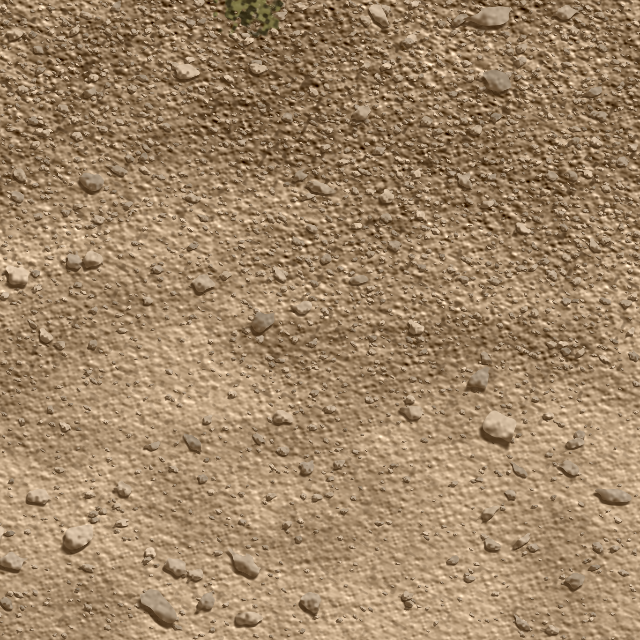
Write a three.js fragment shader that draws this texture.

```glsl
varying vec2 vUv;

const vec3 PALE_SOIL = vec3(0.75, 0.64, 0.51);
const vec3 DARK_SOIL = vec3(0.56, 0.455, 0.335);
const vec3 PALE_STONE = vec3(0.87, 0.775, 0.665);
const vec3 DULL_STONE = vec3(0.73, 0.645, 0.54);
const vec3 STONE_SHADE = vec3(0.43, 0.33, 0.22);
const vec3 SHADOW = vec3(0.25, 0.16, 0.065);
const vec3 LEAF_DARK = vec3(0.17, 0.15, 0.06);
const vec3 LEAF_PALE = vec3(0.50, 0.48, 0.27);
const vec2 LIGHT = vec2(0.45, 0.89);
const vec2 TUFT_CENTRE = vec2(0.39, 0.985);
const vec2 TUFT_SIZE = vec2(0.05, 0.035);
const mat2 TURN = mat2(0.88, 0.47, -0.47, 0.88);
const float EDGE = 0.0013;
const float SHADOW_LENGTH = 0.55;
const float SHADOW_STRENGTH = 0.85;
const float GRAIN_SMOOTH = 0.24;
const float GRAIN_ROUGH = 0.42;

float hash(vec2 p) {
  return fract(sin(dot(p, vec2(127.1, 311.7))) * 43758.5453);
}

vec2 hash2(vec2 p) {
  return vec2(hash(p), hash(p + 41.3));
}

float noise(vec2 p) {
  vec2 cell = floor(p);
  vec2 f = fract(p);
  f = f * f * (3.0 - 2.0 * f);
  float low = mix(hash(cell), hash(cell + vec2(1.0, 0.0)), f.x);
  float high = mix(hash(cell + vec2(0.0, 1.0)), hash(cell + 1.0), f.x);
  return mix(low, high, f.y);
}

float fbm(vec2 p) {
  float sum = 0.0;
  float weight = 0.5;
  for (int i = 0; i < 4; i++) {
    sum += weight * noise(p);
    p = TURN * p * 2.03 + 17.7;
    weight *= 0.5;
  }
  return sum / 0.9375;
}

// Slope of turned noise towards the light
float relief(vec2 p) {
  return noise(TURN * p) - noise(TURN * (p + LIGHT * 0.8));
}

// Distance ratio to a rough, rotated ellipse: 1 on the outline
float stoneShape(vec2 q, vec2 radii, float angle, float seed) {
  float c = cos(angle);
  float s = sin(angle);
  vec2 d = vec2(c * q.x + s * q.y, c * q.y - s * q.x) / radii;
  return length(d) * (0.66 + 0.7 * noise(d * 1.5 + seed * 50.0));
}

// One jittered grid of lit stones with their shadows
void addStones(inout vec3 color, vec2 p, float cells, float density, float seed) {
  vec2 g = p * cells;
  for (int j = 1; j >= -1; j--) {
    for (int i = -1; i <= 1; i++) {
      vec2 cell = floor(g) + vec2(float(i), float(j));
      vec2 key = cell + seed * 13.7;
      if (hash(key + 5.1) > density) continue;
      float pick = hash(key + 9.4);
      float size = mix(0.2, 0.42, pick * pick);
      vec2 radii = size * vec2(1.0, mix(0.4, 0.8, hash(key + 2.6)));
      float angle = (hash(key + 7.9) - 0.6) * 1.5;
      vec2 q = g - cell - 0.2 - 0.6 * hash2(key);
      float soft = min(EDGE * cells / size, 0.45);

      vec2 shadowPoint = q + LIGHT * radii.y * SHADOW_LENGTH;
      float shadowShape = stoneShape(shadowPoint, radii, angle, pick);
      float shade = 1.0 - smoothstep(0.9 - soft, 1.1 + soft, shadowShape);
      color = mix(color, SHADOW, shade * SHADOW_STRENGTH);

      float body = stoneShape(q, radii, angle, pick);
      float facing = dot(q / radii.y, LIGHT) + 1.2 * (noise(q / size * 3.0 + key) - 0.5);
      vec3 face = mix(PALE_STONE, DULL_STONE, hash(key + 3.3));
      face *= mix(0.82, 1.04, hash(key + 6.2));
      vec3 stone = mix(STONE_SHADE, face, smoothstep(-0.8, 0.2, facing));
      stone += 0.12 * relief(p * 190.0);
      color = mix(color, stone, 1.0 - smoothstep(1.0 - soft, 1.0 + soft, body));
    }
  }
}

void main() {
  vec2 p = vUv;
  float patches = fbm(p * vec2(4.0, 6.0) + 3.0);
  float gravel = smoothstep(0.2, 0.9, p.y + 0.7 * (patches - 0.5));

  // Soil: broad patches, fine lit grain and dark pits
  float tone = 0.8 - 0.6 * gravel + 1.7 * (fbm(p * vec2(7.0, 13.0) + 8.0) - 0.5);
  vec3 color = mix(DARK_SOIL, PALE_SOIL, clamp(tone, -0.2, 1.1));
  float grain = relief(p * vec2(115.0, 150.0)) + 0.8 * relief(p * vec2(220.0, 260.0) + 31.0);
  color += grain * mix(GRAIN_SMOOTH, GRAIN_ROUGH, gravel);
  float pits = smoothstep(0.66, 0.95, noise(TURN * p * vec2(115.0, 150.0) + 60.0));
  color = mix(color, SHADOW, pits * mix(0.25, 0.7, gravel));

  // Stones from grit to rocks, crowding towards the top
  addStones(color, p, 86.0, mix(0.16, 0.66, gravel), 1.0);
  addStones(color, p, 46.0, mix(0.12, 0.46, gravel), 2.0);
  addStones(color, p, 24.0, mix(0.11, 0.20, gravel), 3.0);
  addStones(color, p, 11.0, 0.10, 4.0);

  // Small leafy tuft at the upper edge
  float reach = length((p - TUFT_CENTRE) / TUFT_SIZE) + 1.6 * (noise(TURN * p * 110.0) - 0.5);
  vec3 leaf = mix(LEAF_DARK, LEAF_PALE, smoothstep(0.3, 0.8, noise(TURN * p * 150.0)));
  color = mix(color, leaf, 0.85 * (1.0 - smoothstep(0.5, 1.0, reach)));

  gl_FragColor = vec4(clamp(color, 0.0, 1.0), 1.0);
}
```
